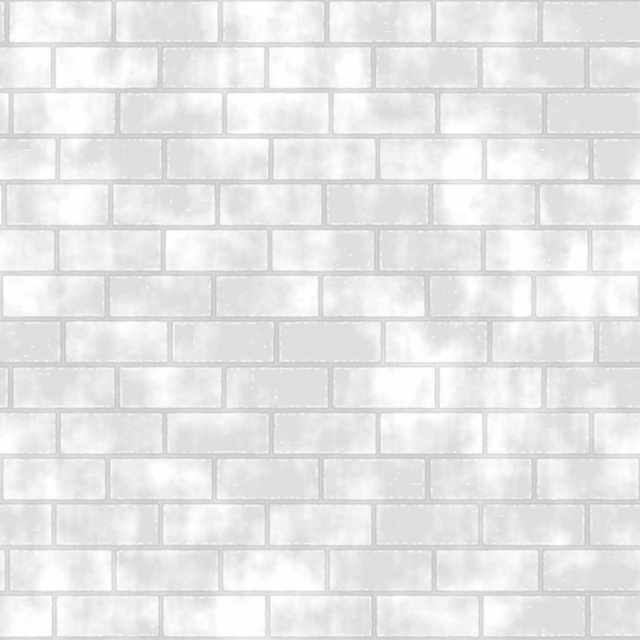
This texture is drawn by a Shadertoy shader. Its source:

```glsl
// Whitewashed brick wall: 14 staggered courses of 6 bricks, tiling in both axes.
// Rounded-box distances shape the bricks and grooved joints; periodic gradient
// noise adds cloudy paint, vertical streaks, chipped rims and small flecks.

const float TAU = 6.28318;

vec2 hash2(vec2 p) {
    vec3 q = fract(p.xyx * vec3(0.1031, 0.1030, 0.0973));
    q += dot(q, q.yzx + 33.33);
    return fract((q.xx + q.yz) * q.zy);
}

float cornerSlope(vec2 cell, vec2 offset, vec2 period) {
    float angle = TAU * hash2(mod(cell, period)).x;
    return dot(vec2(cos(angle), sin(angle)), offset);
}

// Gradient noise over the unit square, repeating after "cells" lattice cells
float gradientNoise(vec2 uv, vec2 cells) {
    vec2 p = uv * cells, i = floor(p), f = fract(p), e = vec2(1.0, 0.0);
    vec2 u = f * f * f * (f * (f * 6.0 - 15.0) + 10.0);
    float low = mix(cornerSlope(i, f, cells), cornerSlope(i + e, f - e, cells), u.x);
    float high = mix(cornerSlope(i + e.yx, f - e.yx, cells),
                     cornerSlope(i + 1.0, f - 1.0, cells), u.x);
    return 1.4 * mix(low, high, u.y);
}

float fbm(vec2 uv, vec2 cells) {
    float sum = 0.0, amplitude = 0.5;
    for (int i = 0; i < 5; i++) {
        sum += amplitude * gradientNoise(uv, cells);
        cells *= 2.0;
        amplitude *= 0.55;
    }
    return sum;
}

void mainImage(out vec4 fragColor, in vec2 fragCoord) {
    vec2 uv = fragCoord / iResolution.xy;
    float pixel = 1.0 / iResolution.y;

    // Staggered courses, each slipped sideways by a small random amount
    vec2 bricks = vec2(6.0, 14.0);
    vec2 grid = (uv - vec2(0.0, 0.0015)) * bricks;
    float row = mod(floor(grid.y), bricks.y);
    float slip = hash2(vec2(row, 7.0)).x;
    grid.x -= 0.5 * (1.0 - mod(row, 2.0)) + 0.11 * slip * slip;
    vec2 id = vec2(mod(floor(grid.x), bricks.x), row);
    vec2 seed = hash2(id + 3.0);

    // Distance inside the brick edge, slightly uneven
    vec2 q = abs(fract(grid) - 0.5) / bricks - 0.5 / bricks + 0.0035 + 0.003;
    float edge = 0.003 - length(max(q, 0.0)) - min(max(q.x, q.y), 0.0);
    float grain = gradientNoise(uv, vec2(170.0));
    edge += 0.0006 * gradientNoise(uv, vec2(60.0)) + 0.0004 * grain;

    // Broad pale patches, clouds across the wall and within bricks, and drips
    float patches = cos(TAU * (uv.x - 0.36)) * cos(TAU * (uv.y + 0.04));
    float wash = 0.035 * patches + 0.16 * fbm(uv, vec2(6.0))
               + 0.09 * fbm(uv + 0.3, vec2(22.0, 5.0)) * (1.0 + 0.5 * patches);
    float face = 0.918 + wash + 0.13 * fbm(uv + seed, vec2(14.0, 16.0))
               + 0.05 * (seed.x - 0.5) + 0.008 * grain;
    face = clamp(face, 0.872 + 0.004 * grain, 0.995);

    // Chipped white rim and scattered flecks
    float rimOffset = (edge - 0.0028) / 0.0017;
    float rim = exp(-rimOffset * rimOffset)
              * smoothstep(-0.25, 0.4, gradientNoise(uv + 0.17, vec2(130.0)));
    float fleck = smoothstep(0.5, 0.7, gradientNoise(uv + 0.41, vec2(110.0, 140.0)))
                * smoothstep(0.0, 0.3, gradientNoise(uv, vec2(11.0)));
    face = mix(face, 0.985, max(0.75 * rim, 0.6 * fleck));

    // Joint: dark edges around a paler centre, faded by the wash
    float joint = mix(0.785, 0.855, smoothstep(0.0006, 0.0034, -edge));
    joint += 0.65 * clamp(wash, -0.03, 0.13) + 0.012 * grain;

    float shade = mix(joint, face, smoothstep(-0.0004 - pixel, 0.0008 + pixel, edge));
    fragColor = vec4(vec3(shade), 1.0);
}
```
